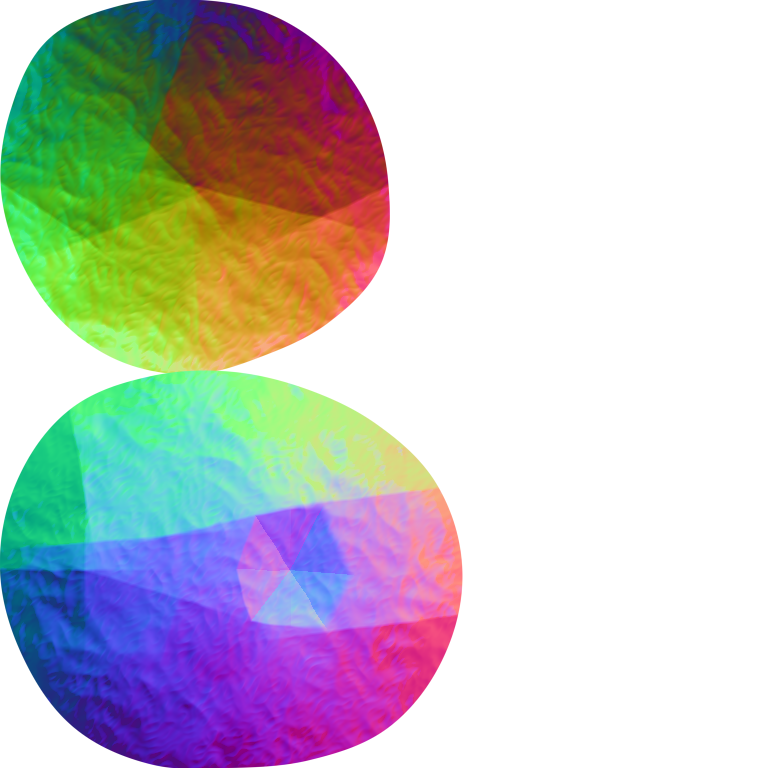
Write a Shadertoy shader that draws this texture map.

```glsl
#define WRINKLE_FREQ 22.0
#define WRINKLE_SLOPE 0.0062
#define FACET_FREQ 9.0
#define FACET_TILT 0.09
#define CREASE_TILT 0.23
#define CREASE_REACH 0.065
#define UPPER_CENTER vec2(0.253, 0.757)
#define LOWER_CENTER vec2(0.301, 0.258)
#define PIT_CENTER vec2(0.378, 0.258)
#define BACKGROUND vec3(1.0)

const float TAU = 6.283185;

// Outline radii, counterclockwise from the right
const float[16] UPPER_RADII = float[16](
    .253, .249, .247, .245, .2435, .255, .270, .259,
    .252, .246, .246, .247, .244, .238, .249, .263);
const float[16] LOWER_RADII = float[16](
    .301, .290, .268, .255, .258, .273, .296, .302,
    .301, .294, .290, .274, .258, .268, .290, .299);

const vec2[6] PIT_RIM = vec2[6](
    vec2(.332, .329), vec2(.306, .258), vec2(.326, .190),
    vec2(.427, .177), vec2(.466, .251), vec2(.423, .346));

vec2 hash2(vec2 p) {
    vec3 h = fract(p.xyx * vec3(.1031, .1030, .0973));
    h += dot(h, h.yzx + 33.33);
    return fract((h.xx + h.yz) * h.zy) * 2.0 - 1.0;
}

float gradientNoise(vec2 p) {
    vec2 i = floor(p), f = p - i;
    vec2 u = f * f * f * (f * (f * 6.0 - 15.0) + 10.0);
    vec2 e = vec2(1, 0);
    float low = mix(dot(hash2(i), f), dot(hash2(i + e), f - e), u.x);
    float high = mix(dot(hash2(i + e.yx), f - e.yx), dot(hash2(i + 1.0), f - 1.0), u.x);
    return mix(low, high, u.y);
}

// Crumpled surface: stretched ridges at three scales
float wrinkleHeight(vec2 p) {
    p += 0.012 * vec2(gradientNoise(p * 9.0), gradientNoise(p * 9.0 + 40.0));
    vec2 q = mat2(.82, .57, -.57, .82) * p * WRINKLE_FREQ;
    float height = 0.0, amp = 1.0;
    for (int i = 0; i < 3; i++) {
        float n = gradientNoise(q * vec2(0.7, 1.2));
        height -= amp * sqrt(n * n + 0.006);
        q = mat2(1.1, 1.5, -1.5, 1.1) * q + 17.0;
        amp *= 0.42;
    }
    return height;
}

vec2 wrinkleTilt(vec2 p) {
    vec2 e = vec2(0.002, 0);
    float h = wrinkleHeight(p);
    return -vec2(wrinkleHeight(p + e) - h, wrinkleHeight(p + e.yx) - h) * WRINKLE_SLOPE / e.x;
}

// Random slope for each Voronoi cell, blended softly at the borders
vec2 facetTilt(vec2 p) {
    vec2 base = floor(p), tilt = vec2(0);
    float total = 0.0;
    for (int k = 0; k < 9; k++) {
        vec2 cell = base + vec2(k % 3 - 1, k / 3 - 1);
        float weight = exp(-32.0 * length(cell + 0.5 + 0.4 * hash2(cell) - p));
        tilt += weight * hash2(cell + 71.0);
        total += weight;
    }
    return tilt / total * FACET_TILT;
}

// Slopes falling away from both sides of a fold
vec2 crease(vec2 p, vec2 a, vec2 b) {
    vec2 d = b - a, r = p - a;
    vec2 across = normalize(vec2(-d.y, d.x));
    float gap = length(r - d * clamp(dot(r, d) / dot(d, d), 0.0, 1.0));
    return across * CREASE_TILT * clamp(dot(r, across) / 0.002, -1.0, 1.0) * exp(-gap / CREASE_REACH);
}

// Catmull-Rom radius of a closed outline
float outlineRadius(float[16] radii, vec2 p) {
    float t = fract(atan(p.y, p.x) / TAU + 1.0) * 16.0;
    int i = int(t);
    float f = fract(t);
    float a = radii[(i + 15) & 15], b = radii[i & 15];
    float c = radii[(i + 1) & 15], d = radii[(i + 2) & 15];
    return b + 0.5 * f * (c - a + f * (2.0 * a - 5.0 * b + 4.0 * c - d + f * (3.0 * (b - c) + d - a)));
}

float cross2(vec2 a, vec2 b) { return a.x * b.y - a.y * b.x; }

// Inward wall slope in xy, coverage in z
vec3 pit(vec2 p) {
    vec2 slope = vec2(0), r = p - PIT_CENTER;
    float inside = 1.0;
    for (int i = 0; i < 6; i++) {
        vec2 a = PIT_RIM[i], b = PIT_RIM[(i + 1) % 6], d = normalize(b - a);
        inside = min(inside, cross2(d, p - a));
        if (cross2(a - PIT_CENTER, r) >= 0.0 && cross2(r, b - PIT_CENTER) > 0.0)
            slope = 0.36 * vec2(-d.y, d.x) + vec2(0.2, 0.7 * r.y * -sign(r.x) - 0.03);
    }
    float soft = mix(0.003, 0.016, smoothstep(0.0, 0.06, r.x));
    return vec3(slope, smoothstep(-0.001, soft, inside));
}

vec3 unitNormal(vec2 n) {
    n /= max(1.0, length(n));
    return vec3(n, sqrt(max(0.0, 1.0 - dot(n, n))));
}

void mainImage(out vec4 fragColor, in vec2 fragCoord) {
    vec2 uv = fragCoord / iResolution.xy;
    vec2 p = uv + 0.003 * gradientNoise(uv * 25.0);
    vec2 detail = wrinkleTilt(uv) + facetTilt(p * FACET_FREQ) + 0.6 * facetTilt(p.yx * FACET_FREQ * 2.3);
    float pixel = 0.7 / iResolution.y;

    // Upper island: underside, axes turned diagonally
    vec2 u = uv - UPPER_CENTER;
    float upperR = outlineRadius(UPPER_RADII, u);
    vec2 hub = vec2(.247, .759), east = vec2(.417, .716), west = vec2(.111, .688);
    vec2 tilt = 0.92 * u / upperR + detail + crease(p, hub, east) + crease(p, east, vec2(.505, .758))
        + crease(p, hub, vec2(.195, .811)) + crease(p, vec2(.195, .811), vec2(.247, .961))
        + 0.8 * crease(p, vec2(.006, .759), west) + 0.8 * crease(p, west, vec2(.221, .733))
        + 0.5 * crease(p, hub, vec2(.26, .57));
    vec3 n = unitNormal(tilt);
    vec3 upper = 0.5 + 0.5 * vec3(0.707 * (n.x - n.y), -0.707 * (n.x + n.y), -n.z);

    // Lower island: top side with a faceted pit
    vec2 l = uv - LOWER_CENTER;
    float lowerR = outlineRadius(LOWER_RADII, l);
    vec2 q = l / lowerR, knee = vec2(.111, .258);
    tilt = vec2(q.x, q.y * (1.25 - 0.25 * q.y * q.y));
    tilt += crease(p, vec2(.078, .29), vec2(.221, .303)) + crease(p, vec2(.221, .303), PIT_RIM[0])
        + crease(p, PIT_RIM[5], vec2(.573, .365)) + crease(p, PIT_RIM[3], vec2(.6, .199))
        + crease(p, vec2(.091, .466), vec2(.111, .349)) + 0.7 * crease(p, vec2(.111, .349), knee)
        + crease(p, vec2(0, .258), knee) + 0.6 * crease(p, knee, vec2(.26, .212));
    vec3 hollow = pit(p);
    tilt = mix(tilt, hollow.xy, hollow.z) + 0.85 * detail;
    vec3 lower = 0.5 + 0.5 * unitNormal(tilt);

    vec3 color = mix(BACKGROUND, upper, smoothstep(pixel, -pixel, length(u) - upperR));
    color = mix(color, lower, smoothstep(pixel, -pixel, length(l) - lowerR));
    fragColor = vec4(color, 1.0);
}
```
